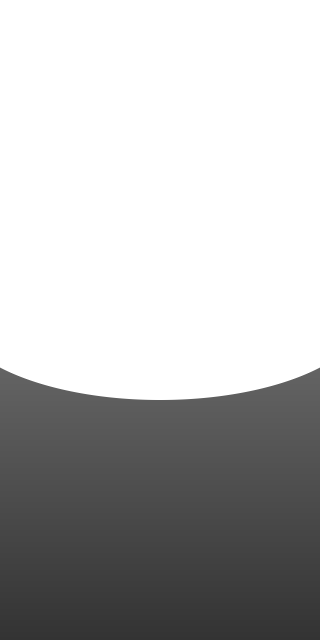
A WebGL 2 fragment shader for this background:

```glsl
#version 300 es
precision highp float;

uniform vec2 u_resolution;
out vec4 outColor;

const vec3 WHITE = vec3(1.0);
const vec3 CHARCOAL = vec3(0.2);
const vec3 GREY = vec3(0.39);

// Height of the lower arc of an ellipse at a horizontal position
float lowerArc(float x, vec2 center, vec2 radii) {
    float t = (x - center.x) / radii.x;
    return center.y - radii.y * sqrt(max(1.0 - t * t, 0.0));
}

// Vertical ramp between two colours
vec3 verticalRamp(float y, float top, vec3 low, vec3 high) {
    return mix(low, high, clamp(y / top, 0.0, 1.0));
}

// Coverage above an edge, softened over one pixel
float coverAbove(float height, float edge, float pixel) {
    return clamp((height - edge) / pixel + 0.5, 0.0, 1.0);
}

void main() {
    vec2 uv = gl_FragCoord.xy / u_resolution;

    // Grey ground under a white bowl
    vec3 ground = verticalRamp(uv.y, 0.426, CHARCOAL, GREY);
    float rim = lowerArc(uv.x, vec2(0.5, 0.5156), vec2(0.65, 0.1406));
    float bowl = coverAbove(uv.y, rim, 1.0 / u_resolution.y);

    outColor = vec4(mix(ground, WHITE, bowl), 1.0);
}
```
